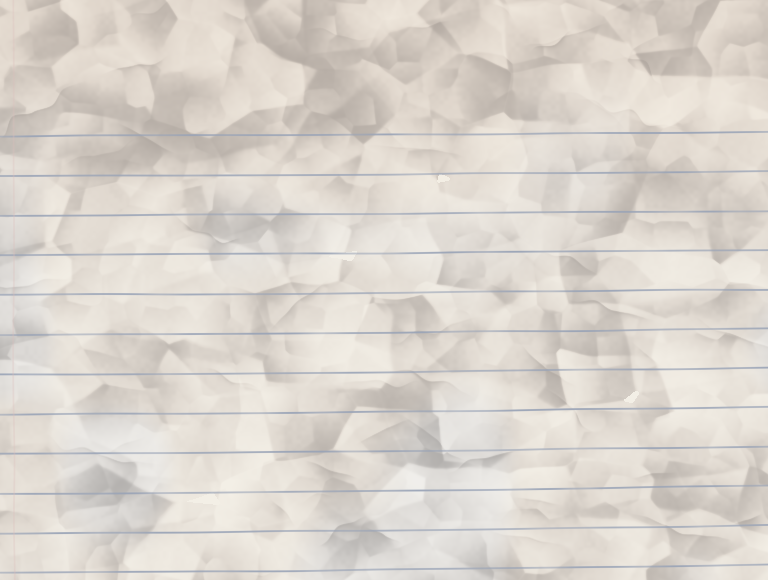
A Shadertoy shader for this texture:

```glsl
// Crumpled ruled note paper: twelve slightly tilted blue rules below a blank head.
// Crumples are tilted Voronoi facets in three sizes plus scattered sharp folds;
// their summed tone runs through a shadow - paper - light colour ramp.

const vec3 SHADOW = vec3(0.725, 0.698, 0.672);
const vec3 PAPER  = vec3(0.88, 0.852, 0.818);
const vec3 LIGHT  = vec3(0.945, 0.927, 0.892);
const vec3 HEAD_TINT  = vec3(0.995, 0.982, 0.972);
const vec3 RULE_INK   = vec3(0.60, 0.64, 0.715);
const vec3 MARGIN_INK = vec3(0.86, 0.74, 0.73);

const float RULE_COUNT   = 12.0;
const float RULE_TOP     = 0.7655;  // height of the first rule at the left edge
const float RULE_SPACING = 0.0685;
const float RULE_WIDTH   = 0.0032;
const float RULE_WOBBLE  = 0.002;
const float MARGIN_X     = 0.024;
const int   FOLD_COUNT   = 44;
const float FOLD_DEPTH   = 0.85;
const float EXPOSURE     = 0.10;
const float RELIEF       = 0.95;

float hash1(vec2 p) {
    vec3 q = fract(vec3(p.xyx) * 0.1031);
    q += dot(q, q.yzx + 33.33);
    return fract((q.x + q.y) * q.z);
}

vec2 hash2(vec2 p) {
    return vec2(hash1(p), hash1(p + 47.3));
}

float noise(vec2 p) {
    vec2 i = floor(p), f = fract(p);
    f = f * f * (3.0 - 2.0 * f);
    return mix(mix(hash1(i), hash1(i + vec2(1, 0)), f.x),
               mix(hash1(i + vec2(0, 1)), hash1(i + vec2(1, 1)), f.x), f.y);
}

vec2 warp(vec2 p) {
    return vec2(noise(p), noise(p + 19.7)) - 0.5;
}

// x: slope tone of the facet, y: closeness to a crease between facets
vec2 facets(vec2 p, float sharpness) {
    vec2 cell = floor(p);
    float total = 0.0, squares = 0.0, tone = 0.0;
    for (int j = -1; j <= 1; j++)
    for (int i = -1; i <= 1; i++) {
        vec2 id = cell + vec2(i, j);
        vec2 offset = p - id - 0.1 - 0.8 * hash2(id);
        float angle = 6.2832 * hash1(id + 8.5);
        float weight = exp(-sharpness * dot(offset, offset));
        float plane = dot(offset, vec2(cos(angle), sin(angle)));
        tone += weight * (plane + 0.2 * (hash1(id + 3.1) - 0.5));
        total += weight;
        squares += weight * weight;
    }
    return vec2(tone / total, 1.0 - squares / (total * total));
}

// Short creases: soft shadow below, thin highlight above
float folds(vec2 p, float aspect) {
    float tone = 0.0;
    for (int i = 0; i < FOLD_COUNT; i++) {
        vec2 seed = vec2(float(i) * 3.7, 12.4);
        vec2 q = p - hash2(seed) * vec2(aspect, 1.0);
        float angle = mix(-0.8, 0.75, hash1(seed + 5.0));
        float reach = mix(0.03, 0.12, hash1(seed + 9.0));
        float depth = mix(0.3, 1.0, hash1(seed + 14.0));
        q = mat2(cos(angle), -sin(angle), sin(angle), cos(angle)) * q;
        q.y += 0.022 * (noise(vec2(q.x * 30.0, seed.x)) - 0.5);
        float along = 1.0 - smoothstep(0.1 * reach, reach, abs(q.x));
        float above = smoothstep(-0.002, 0.002, q.y);
        float fade = abs(q.y);
        float shade = above * 0.6 * exp(-fade / 0.010)
                    - (1.0 - above) * exp(-fade / 0.016)
                    - 0.5 * exp(-fade / 0.002);
        tone += depth * along * shade;
    }
    return tone;
}

float stroke(float dist, float width, float pixel) {
    return 1.0 - smoothstep(0.5 * width - 0.7 * pixel, 0.5 * width + 0.7 * pixel, dist);
}

void mainImage(out vec4 fragColor, in vec2 fragCoord) {
    float pixel = 1.0 / iResolution.y;
    float aspect = iResolution.x * pixel;
    vec2 p = fragCoord * pixel;
    float head = smoothstep(0.5, 0.95, p.y);

    // Crumpled relief
    vec2 bent = p + 0.06 * warp(p * 4.0) + 0.014 * warp(p * 15.0);
    vec2 large  = facets(bent * vec2(4.2, 5.2) + 2.3, 60.0);
    vec2 medium = facets(bent.yx * vec2(10.0, 8.0) + 11.0, 45.0);
    vec2 small  = facets(bent * 19.0 + 31.0, 25.0);
    float tone = 1.0 * large.x + 1.15 * medium.x + 0.6 * small.x;
    float wear = noise(p * 9.0 + 4.0);
    tone += (wear - 0.45) * (0.7 * large.y + 0.6 * medium.y);
    tone += FOLD_DEPTH * folds(p, aspect);

    // Darker head, broad stains and fine grain
    tone += 0.3 * (noise(p * 3.0 + 7.0) - 0.5) + 0.16 * (noise(p * 130.0) - 0.5);
    tone = EXPOSURE + RELIEF * tone + mix(0.10, -0.18, head);
    tone = 1.3 * tanh(tone / 1.3);
    vec3 color = mix(PAPER, tone < 0.0 ? SHADOW : LIGHT, min(abs(tone), 1.15));

    // Pinkish head, patches of cooler grey below it
    float grey = smoothstep(0.45, 0.75, noise(p * 5.0 + 23.0)) * (1.0 - head);
    color = mix(color, vec3(dot(color, vec3(0.3333))), 0.6 * grey);
    color *= mix(vec3(1.0), HEAD_TINT, head);

    // Rules curve up to the right, more so lower on the sheet
    float rise = mix(0.015, 0.004, p.y) * pow(p.x / aspect, 1.4);
    float row = (RULE_TOP - p.y + rise) / RULE_SPACING;
    float rule = clamp(floor(row + 0.5), 0.0, RULE_COUNT - 1.0);
    float wobble = RULE_WOBBLE * (noise(vec2(p.x * 6.0, rule * 5.0)) - 0.5);
    float ruleDist = abs((row - rule) * RULE_SPACING + wobble);
    float inkWear = mix(0.55, 0.95, noise(vec2(p.x * 18.0, rule * 7.0)));
    color = mix(color, RULE_INK, stroke(ruleDist, RULE_WIDTH, pixel) * inkWear);

    // Faint margin line
    float marginDist = abs(p.x - MARGIN_X + 0.003 * (noise(p.yy * 5.0) - 0.5));
    color = mix(color, MARGIN_INK, 0.3 * stroke(marginDist, 0.003, pixel));

    fragColor = vec4(color, 1.0);
}
```
